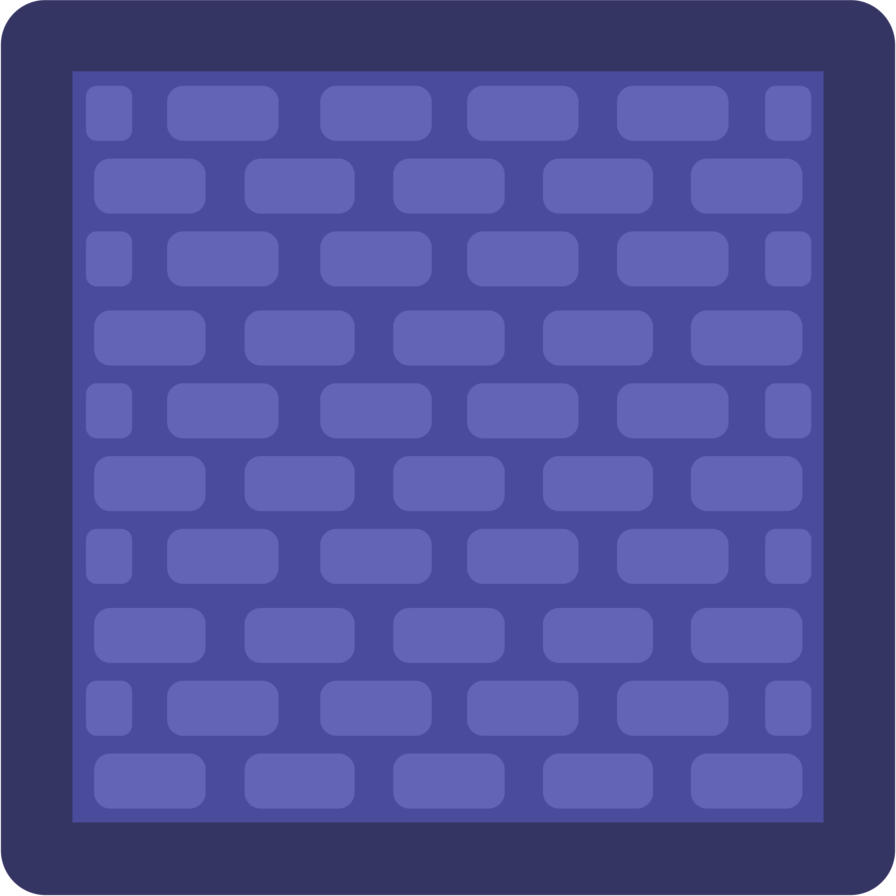
Write a three.js fragment shader that draws this texture.

```glsl
// Flat brick panel in a dark rounded frame: ten rows alternate five whole
// bricks with four whole bricks closed by a half brick at each end.
// Rounded-box distances are joined over rows and columns, then filled.

varying vec2 vUv;

const vec3 PAPER  = vec3(1.0);
const vec3 FRAME  = vec3(0.208, 0.208, 0.388);
const vec3 MORTAR = vec3(0.294, 0.294, 0.608);
const vec3 BRICK  = vec3(0.392, 0.392, 0.718);

const vec2 FRAME_CENTER = vec2(0.5, 0.5005);
const vec2 FRAME_HALF = vec2(0.499, 0.4995);
const float FRAME_RADIUS = 0.05;
const vec2 PANEL_CENTER = vec2(0.5, 0.5013);
const vec2 PANEL_HALF = vec2(0.4191);
const vec2 BRICK_HALF = vec2(0.0622, 0.0307);
const float BRICK_RADIUS = 0.018;
const vec2 END_HALF = vec2(0.0257, 0.0307);
const float END_RADIUS = 0.012;
const float EDGE = 0.001;

// Signed distance to a rounded box centred on the origin
float roundedBox(vec2 p, vec2 halfSize, float radius) {
  vec2 q = abs(p) - halfSize + radius;
  return length(max(q, 0.0)) + min(max(q.x, q.y), 0.0) - radius;
}

// Soft coverage of a distance field
float fill(float d) {
  return 1.0 - smoothstep(-EDGE, EDGE, d);
}

// Row height, with a slightly wider joint below rows 3 and 7
float rowCenter(float row) {
  return 0.1283 + 0.08125 * row + 0.007 * (step(3.0, row) + step(7.0, row));
}

// Five whole bricks, every second one a little narrower
float fullRow(vec2 p) {
  float d = 1.0;
  for (int i = 0; i < 5; i++) {
    float col = float(i);
    vec2 halfSize = BRICK_HALF - vec2(0.0008 * mod(col, 2.0), 0.0);
    float drift = 0.0002 * col * (4.0 - col);
    vec2 q = p - vec2(0.1673 + 0.1665 * col + drift, 0.0);
    d = min(d, roundedBox(q, halfSize, BRICK_RADIUS));
  }
  return d;
}

// Mirrored half bricks around four whole ones, the second nudged right
float staggeredRow(vec2 p) {
  vec2 endPos = vec2(abs(p.x - 0.5007) - 0.379, p.y);
  float d = roundedBox(endPos, END_HALF, END_RADIUS);
  for (int i = 0; i < 4; i++) {
    float col = float(i);
    float nudge = i == 1 ? 0.0035 : 0.0;
    vec2 q = p - vec2(0.2487 + 0.1674 * col + nudge, 0.0);
    d = min(d, roundedBox(q, BRICK_HALF, BRICK_RADIUS));
  }
  return d;
}

// Union of all rows, from the bottom up
float brickWall(vec2 p) {
  float d = 1.0;
  for (int i = 0; i < 10; i++) {
    float row = float(i);
    vec2 q = p - vec2(0.0, rowCenter(row));
    float rowDist = mod(row, 2.0) < 0.5 ? fullRow(q) : staggeredRow(q);
    d = min(d, rowDist);
  }
  return d;
}

void main() {
  float frame = roundedBox(vUv - FRAME_CENTER, FRAME_HALF, FRAME_RADIUS);
  float panel = roundedBox(vUv - PANEL_CENTER, PANEL_HALF, 0.0);

  // Layers from back to front
  vec3 color = mix(PAPER, FRAME, fill(frame));
  color = mix(color, MORTAR, fill(panel));
  color = mix(color, BRICK, fill(brickWall(vUv)));
  gl_FragColor = vec4(color, 1.0);
}
```
